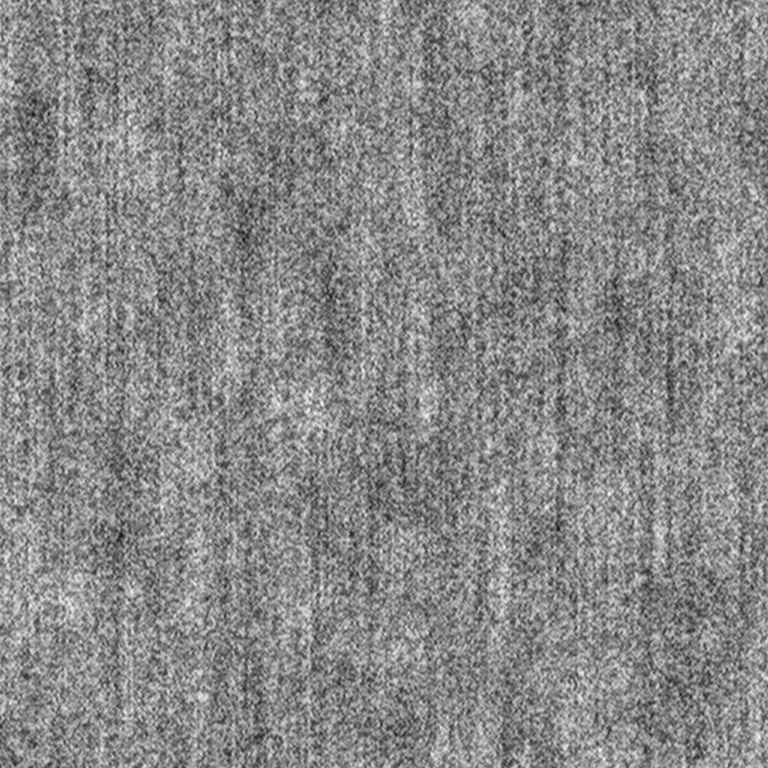
Write a three.js fragment shader that draws this texture.

```glsl
// Grey woven cloth: fine thread grain, long vertical yarn streaks
// and soft worn clouds, all summed from smooth value noise
// stretched to different sizes around one middle grey.
varying vec2 vUv;

const float TAU = 6.2831853;
const float BASE_GREY = 0.53;
const vec2 GRAIN_CELLS = vec2(290.0, 236.0);
const vec2 WEAVE_COUNT = vec2(128.0, 92.0);

float hash(vec2 cell, float seed) {
  vec3 p = fract(vec3(cell.xyx + seed) * vec3(0.1031, 0.1030, 0.0973));
  p += dot(p, p.yzx + 33.33);
  return fract((p.x + p.y) * p.z);
}

// Smooth value noise centred on zero, from -0.5 to 0.5
float noise(vec2 p, float seed) {
  vec2 cell = floor(p);
  vec2 f = fract(p);
  vec2 s = f * f * (3.0 - 2.0 * f);
  float low = mix(hash(cell, seed), hash(cell + vec2(1.0, 0.0), seed), s.x);
  float high = mix(hash(cell + vec2(0.0, 1.0), seed), hash(cell + 1.0, seed), s.x);
  return mix(low, high, s.y) - 0.5;
}

// Soft blotches, each octave finer and fainter
float clouds(vec2 uv) {
  float sum = 0.0;
  float amount = 0.10;
  vec2 cells = vec2(11.0, 8.0);
  for (int i = 0; i < 3; i++) {
    sum += amount * noise(uv * cells + 0.37, 11.0 + 17.0 * float(i));
    cells *= 2.0;
    amount *= 0.9;
  }
  return sum;
}

// Yarns: narrow across, long down the cloth
float streaks(vec2 uv) {
  float thin = noise(uv * vec2(256.0, 3.5), 71.0);
  float middle = noise(uv * vec2(200.0, 10.0), 83.0);
  float wide = noise(uv * vec2(72.0, 4.0), 97.0);
  return 0.16 * thin + 0.09 * middle + 0.08 * wide;
}

// Two noise layers leaning opposite ways, so no square grid shows
float grain(vec2 uv, vec2 cells) {
  vec2 p = uv * cells;
  float left = noise(p + vec2(0.45 * p.y, 0.0), 151.0);
  float right = noise(p - vec2(0.45 * p.y, 0.5), 263.0);
  return left + right;
}

// Faint over-and-under pattern with a wandering phase
float weave(vec2 uv, vec2 count) {
  float drift = 5.0 * noise(uv * vec2(60.0, 24.0), 131.0);
  return sin(TAU * uv.x * count.x + 0.8) * sin(TAU * uv.y * count.y + drift);
}

void main() {
  float grey = BASE_GREY + 0.345 * grain(vUv, GRAIN_CELLS);
  grey += 0.05 * weave(vUv, WEAVE_COUNT);
  grey += streaks(vUv) + clouds(vUv);
  gl_FragColor = vec4(vec3(clamp(grey, 0.0, 1.0)), 1.0);
}
```
